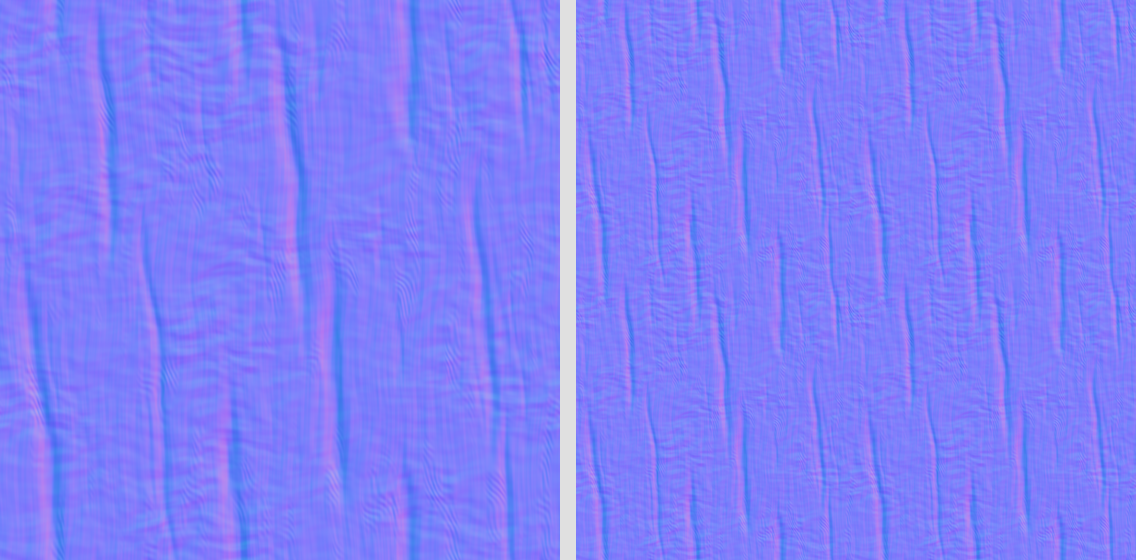
Left: one tile. Right: repeated 2 by 2.
This texture map is drawn by a WebGL 2 fragment shader. Its source:

```glsl
#version 300 es
precision highp float;
// Tangent-space normal map of a rough sheet with long, leaning vertical creases.
// A tiling height field (creases, wrinkles, streaks, fibres, ripples) is summed,
// then its slopes are taken by finite differences and packed into colour.

uniform vec2 u_resolution;
out vec4 fragColor;

const float TAU = 6.2831853;

float hash(vec2 p) {
  return fract(sin(dot(p, vec2(12.9898, 78.233))) * 43758.5453);
}

// Gradient at a lattice cell, wrapped to the period
vec2 cellGradient(vec2 cell, vec2 period, float seed) {
  float angle = TAU * hash(mod(cell, period) + seed * 17.3);
  return vec2(cos(angle), sin(angle));
}

// Gradient noise over the unit square; freq holds whole cell counts, so it tiles
float noise(vec2 p, vec2 freq, float seed) {
  vec2 cell = floor(p * freq);
  vec2 f = fract(p * freq);
  vec2 s = f * f * f * (f * (f * 6.0 - 15.0) + 10.0);
  vec2 o = vec2(0.0, 1.0);
  float a = dot(cellGradient(cell, freq, seed), f);
  float b = dot(cellGradient(cell + o.yx, freq, seed), f - o.yx);
  float c = dot(cellGradient(cell + o.xy, freq, seed), f - o.xy);
  float d = dot(cellGradient(cell + o.yy, freq, seed), f - o.yy);
  return mix(mix(a, b, s.x), mix(c, d, s.x), s.y);
}

// Tapered grooves: nine long creases, then many short faint ones
float creases(vec2 p) {
  float height = 0.0;
  for (int i = 0; i < 34; i++) {
    float id = float(i);
    bool isLong = i < 9;
    float r1 = hash(vec2(id, 1.7));
    float r2 = hash(vec2(id, 5.3));
    float r3 = hash(vec2(id, 9.1));
    float centreX = isLong ? (id + 0.2 + 0.6 * r1) / 9.0 : r1;
    float centreY = fract(id * 0.618 + 0.25 * r2);
    float halfLength = isLong ? mix(0.26, 0.4, r3) : mix(0.07, 0.17, r3);
    float width = isLong ? mix(0.008, 0.017, r2) : mix(0.005, 0.009, r2);
    float steepness = isLong ? 0.42 : 0.16;

    float y = fract(p.y - centreY + 0.5) - 0.5;
    float bend = mix(0.03, 0.11, r3) * y + 0.005 * sin(TAU * (2.0 * y + r1))
               + 0.0022 * sin(TAU * (5.0 * y + r2));
    float x = fract(p.x - centreX + bend + 0.5) - 0.5;
    float taper = 1.0 - smoothstep(0.4, 1.0, abs(y) / halfLength);
    float side = x / (width * (x < 0.0 ? 1.15 : 0.9) * (0.55 + 0.45 * taper));
    height -= steepness * width * taper * exp(-side * side);
  }
  return height;
}

float surface(vec2 p) {
  vec2 warp = vec2(noise(p, vec2(6.0, 5.0), 1.0), noise(p, vec2(9.0, 7.0), 2.0));
  vec2 q = p + warp * vec2(0.018, 0.022);
  float height = creases(p + vec2(0.004 * warp.y, 0.0));

  // Broad swells and patchy crosswise wrinkles
  height += 0.002 * noise(q, vec2(5.0, 9.0), 3.0);
  float patches = 0.5 + 0.8 * smoothstep(-0.3, 0.4, noise(p, vec2(4.0, 5.0), 4.0));
  height += 0.0018 * patches * noise(q, vec2(19.0, 37.0), 5.0);
  height += 0.0006 * patches * noise(q, vec2(40.0, 68.0), 6.0);

  // Lengthwise streaks and fine fibres
  height += 0.0015 * noise(q, vec2(38.0, 8.0), 7.0);
  height += 0.0005 * noise(q, vec2(84.0, 13.0), 8.0);
  height += 0.00026 * noise(q, vec2(164.0, 12.0), 9.0);

  // Fine slanting ripples in narrow upright patches
  float ripplePatch = smoothstep(0.1, 0.42, noise(q, vec2(24.0, 5.0), 10.0));
  float phase = 78.0 * p.x + 46.0 * p.y + 2.4 * noise(p, vec2(26.0, 15.0), 11.0);
  return height + 0.00014 * ripplePatch * sin(TAU * phase);
}

void main() {
  vec2 uv = gl_FragCoord.xy / u_resolution;
  vec2 stepSize = vec2(0.001, 0.0);
  float here = surface(uv);
  vec2 slope = vec2(surface(uv + stepSize.xy), surface(uv + stepSize.yx)) - here;
  vec3 normal = normalize(vec3(-slope / stepSize.x, 1.0));
  fragColor = vec4(normal * 0.5 + vec3(0.496, 0.496, 0.486), 1.0);
}
```
